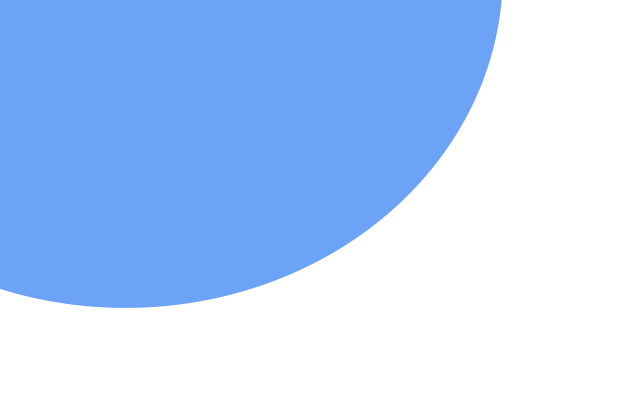
Reproduce this background procedurally as a WebGL 2 fragment shader.

```glsl
#version 300 es
precision highp float;
// Draws a large flat blue ellipse hanging from the upper left over white.

uniform vec2 u_resolution;
out vec4 fragColor;

// Approximate signed distance to an axis-aligned ellipse, negative inside.
float ellipseDistance(vec2 p, vec2 radii) {
  float k = length(p / radii);
  float slope = length(p / (radii * radii));
  return k * (k - 1.0) / max(slope, 1e-4);
}

void main() {
  // Canvas units: height is 1, width is the aspect ratio.
  vec2 canvas = vec2(u_resolution.x / u_resolution.y, 1.0);
  vec2 p = gl_FragCoord.xy / u_resolution.y;

  // The centre lies just above the top edge.
  vec2 center = vec2(0.196, 1.066) * canvas;
  vec2 radii = vec2(0.5897, 0.8358) * canvas;
  float edge = ellipseDistance(p - center, radii);

  // One-pixel soft edge between the two flat colours.
  float coverage = clamp(0.5 - edge * u_resolution.y, 0.0, 1.0);
  vec3 white = vec3(1.0);
  vec3 blue = vec3(0.427, 0.639, 0.965);
  fragColor = vec4(mix(white, blue, coverage), 1.0);
}
```
